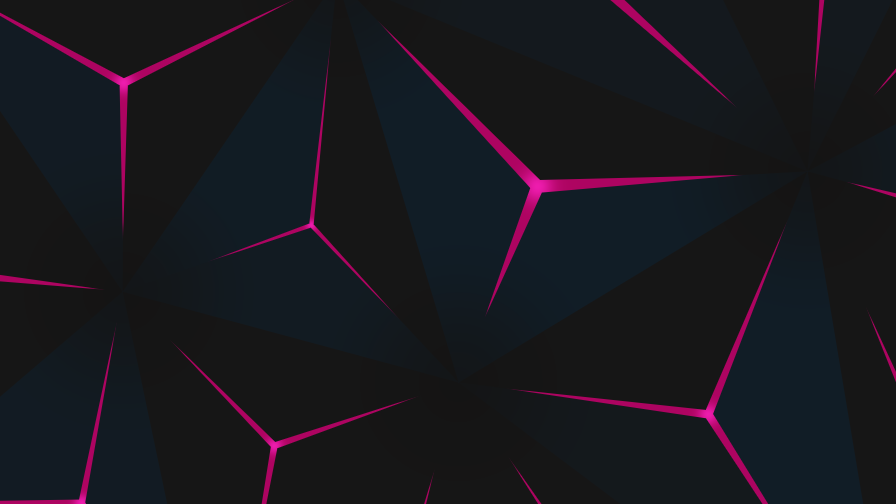
Write a Shadertoy shader that draws this background.

```glsl
// Dark faceted relief: navy and charcoal planes with tapering magenta ridges.

// Positions use a canvas that is 9 units high, origin at the lower left.
const float CANVAS_HEIGHT = 9.0;
const vec3 CHARCOAL = vec3(0.087, 0.086, 0.086);
const vec3 NAVY     = vec3(0.066, 0.112, 0.148);
const vec3 MAGENTA  = vec3(0.680, 0.015, 0.380);
const vec3 HOT_PINK = vec3(0.930, 0.110, 0.680);
const float HUB_FADE = 2.6;     // distance over which navy emerges from a hub
const float CORE_SIZE = 2.4;    // hot core radius in ridge half widths

// Sunken hubs where the planes meet.
const vec2 HUB_WEST  = vec2(2.19, 3.79);
const vec2 HUB_NORTH = vec2(6.02, 9.38);
const vec2 HUB_EAST  = vec2(14.42, 5.94);
const vec2 HUB_SOUTH = vec2(8.19, 2.17);
// Hubs beyond the canvas.
const vec2 OUTER_NW = vec2(-1.88, 9.79);
const vec2 OUTER_SW = vec2(-2.19, 0.04);
const vec2 OUTER_S  = vec2(3.92, -4.44);
const vec2 OUTER_SE = vec2(16.04, -3.73);

// Accumulated masks at the current point.
struct Relief { float navy; float ridge; float core; };

float cross2(vec2 a, vec2 b) { return a.x * b.y - a.y * b.x; }

// Signed distance to the line a-b, positive on its left.
float lineSide(vec2 p, vec2 a, vec2 b) {
    return cross2(normalize(b - a), p - a);
}

// Smooth triangle coverage for either winding.
float facet(vec2 p, vec2 a, vec2 b, vec2 c, float px) {
    float winding = sign(cross2(b - a, c - a));
    float inside = min(min(winding * lineSide(p, a, b),
                           winding * lineSide(p, b, c)),
                       winding * lineSide(p, c, a));
    return clamp(0.5 + inside / px, 0.0, 1.0);
}

// Ridge that tapers from a peak to a tip part of the way to a hub.
void ridge(inout Relief r, vec2 p, vec2 top, vec2 hub, float reach, float halfWidth, float px) {
    vec2 axis = (hub - top) * reach;
    vec2 offset = p - top;
    float along = clamp(dot(offset, axis) / dot(axis, axis), 0.0, 1.0);
    float radius = halfWidth * (1.0 - along);
    float edge = length(offset - axis * along) - radius;
    float coverage = clamp(0.5 - edge / px, 0.0, 1.0) * min(1.0, 2.0 * radius / px);
    r.ridge = max(r.ridge, coverage);
    r.core = max(r.core, exp(-pow(length(offset) / (halfWidth * CORE_SIZE), 2.0)));
}

// Raised peak over hubs a, b, c; tones gives the navy amount of ab, bc, ca.
void peak(inout Relief r, vec2 p, vec2 top, vec2 a, vec2 b, vec2 c,
          vec3 tones, vec3 reach, float halfWidth, float px) {
    r.navy += tones.x * facet(p, top, a, b, px)
            + tones.y * facet(p, top, b, c, px)
            + tones.z * facet(p, top, c, a, px);
    ridge(r, p, top, a, reach.x, halfWidth, px);
    ridge(r, p, top, b, reach.y, halfWidth, px);
    ridge(r, p, top, c, reach.z, halfWidth, px);
}

void mainImage(out vec4 fragColor, in vec2 fragCoord) {
    float px = CANVAS_HEIGHT / iResolution.y;
    vec2 p = fragCoord * px;
    Relief r = Relief(0.0, 0.0, 0.0);

    // Peaks inside the canvas.
    peak(r, p, vec2(2.21, 7.52), OUTER_NW, HUB_NORTH, HUB_WEST,
         vec3(0.0, 0.0, 0.8), vec3(0.8, 0.82, 0.76), 0.075, px);
    peak(r, p, vec2(5.56, 4.98), HUB_NORTH, HUB_WEST, HUB_SOUTH,
         vec3(0.9, 0.75, 0.0), vec3(0.76, 0.55, 0.6), 0.040, px);
    peak(r, p, vec2(9.60, 5.67), HUB_NORTH, HUB_SOUTH, HUB_EAST,
         vec3(1.0, 1.0, 0.0), vec3(0.8, 0.67, 0.77), 0.115, px);
    peak(r, p, vec2(4.90, 1.04), HUB_WEST, HUB_SOUTH, OUTER_S,
         vec3(0.0), vec3(0.69, 0.79, 0.6), 0.060, px);
    peak(r, p, vec2(12.65, 1.60), HUB_SOUTH, HUB_EAST, OUTER_SE,
         vec3(0.0, 1.0, 0.4), vec3(0.81, 0.80, 0.7), 0.075, px);
    peak(r, p, vec2(1.46, 0.02), HUB_WEST, OUTER_SW, OUTER_S,
         vec3(0.8, 0.0, 0.8), vec3(0.86, 0.8, 0.5), 0.060, px);

    // Ridges entering from peaks beyond the canvas.
    ridge(r, p, vec2(-0.42, 4.08), HUB_WEST, 0.88, 0.070, px);
    ridge(r, p, vec2(10.00, -0.54), HUB_SOUTH, 0.51, 0.040, px);
    ridge(r, p, vec2(7.40, -0.69), HUB_SOUTH, 0.46, 0.035, px);
    ridge(r, p, vec2(10.52, 9.46), HUB_EAST, 0.68, 0.105, px);
    ridge(r, p, vec2(14.71, 9.42), HUB_EAST, 0.60, 0.055, px);
    ridge(r, p, vec2(16.46, 8.27), HUB_EAST, 0.43, 0.045, px);
    ridge(r, p, vec2(16.67, 5.33), HUB_EAST, 0.70, 0.060, px);
    ridge(r, p, vec2(16.35, 1.46), HUB_EAST, 0.46, 0.060, px);

    // Remaining planes around the eastern hub.
    r.navy += 0.5 * facet(p, HUB_EAST, HUB_NORTH, vec2(12.75, 9.33), px)
            + 0.5 * facet(p, HUB_EAST, vec2(14.71, 9.42), vec2(16.15, 9.42), px)
            + 0.8 * facet(p, HUB_EAST, vec2(16.25, 6.92), vec2(16.67, 5.33), px);

    // Planes sink into shade near the hubs.
    float hubDistance = min(min(distance(p, HUB_WEST), distance(p, HUB_NORTH)),
                            min(distance(p, HUB_EAST), distance(p, HUB_SOUTH)));
    float lift = smoothstep(0.0, HUB_FADE, hubDistance);
    vec3 color = mix(CHARCOAL, NAVY, min(r.navy, 1.0) * mix(0.35, 1.0, lift));
    color *= mix(0.92, 1.0, lift);

    color = mix(color, mix(MAGENTA, HOT_PINK, r.core), r.ridge);
    fragColor = vec4(color, 1.0);
}
```
